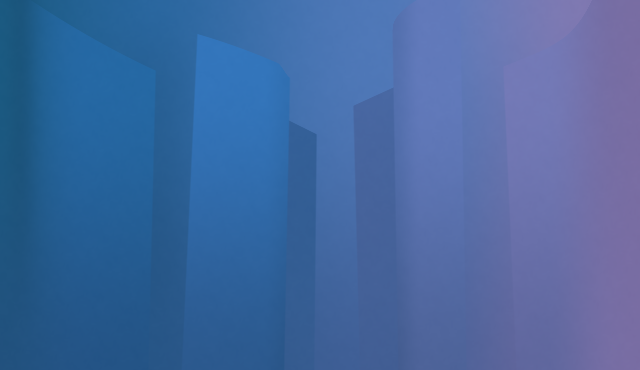
This background is drawn by a Shadertoy shader. Its source:

```glsl
// Coverage of the region where d is positive, softened over about one pixel
float cover(float d) {
    float w = 0.6 / iResolution.y;
    return smoothstep(-w, w, d);
}

// Upright sheet: each side is (x at the bottom, x at the top), roof is its height
float sheet(vec2 p, vec2 left, vec2 right, float roof) {
    float sides = cover(p.x - mix(left.x, left.y, p.y)) * cover(mix(right.x, right.y, p.y) - p.x);
    return sides * cover(roof - p.y);
}

// Four-stop horizontal ramp
vec3 ramp(float x, vec3 a, vec3 b, vec3 c, vec3 d) {
    vec3 col = mix(a, b, smoothstep(-0.05, 0.25, x));
    col = mix(col, c, smoothstep(0.2, 0.6, x));
    return mix(col, d, smoothstep(0.58, 0.98, x));
}

// Faint uneven texture from layered sines
float mottle(vec2 q) {
    float sum = 0.0;
    for (int i = 0; i < 4; i++) {
        q = mat2(0.8, 0.6, -0.6, 0.8) * q * 1.6;
        sum += sin(q.x + 1.7 * sin(q.y)) * sin(q.y + 1.3 * sin(q.x));
    }
    return sum * 0.25;
}

void mainImage(out vec4 fragColor, in vec2 fragCoord) {
    vec2 p = fragCoord / iResolution.xy;

    // Backdrop: teal through blue to mauve, deeper toward the floor
    vec3 sky = ramp(p.x, vec3(0.10, 0.35, 0.50), vec3(0.16, 0.40, 0.62),
                    vec3(0.31, 0.47, 0.72), vec3(0.49, 0.46, 0.68));
    vec3 ground = ramp(p.x, vec3(0.13, 0.315, 0.49), vec3(0.15, 0.33, 0.52),
                       vec3(0.25, 0.37, 0.585), vec3(0.45, 0.41, 0.62));
    vec3 col = mix(ground, sky, smoothstep(-0.1, 0.85, p.y));
    col += vec3(0.03, 0.015, 0.015) * smoothstep(0.65, 1.0, p.y) * smoothstep(0.6, 0.75, p.x) * smoothstep(1.0, 0.85, p.x);

    // Shadowed gap beside the wide left sheet
    float gap = smoothstep(0.34, 0.24, p.x) * smoothstep(0.1, 0.22, p.x);
    col *= 1.0 - 0.06 * gap * smoothstep(0.0, 0.4, p.y) * smoothstep(1.0, 0.75, p.y);

    // Wide left sheet, dissolving into the teal shadow
    float d = max(0.2435 - p.x, 0.0);
    float m = sheet(p, vec2(-0.1), vec2(0.232, 0.246), 0.809 + 0.8 * d + 0.9 * d * d);
    vec3 tint = mix(vec3(0.14, 0.325, 0.52), vec3(0.145, 0.41, 0.645), smoothstep(-0.1, 0.85, p.y));
    col = mix(col, tint, m * smoothstep(0.01, 0.14, p.x));
    col *= 1.0 - 0.08 * exp(-pow((p.x - 0.035) / 0.022, 2.0)) * smoothstep(0.0, 0.7, p.y);

    // Narrow sheets at the back, sinking into the haze below
    float haze = mix(0.5, 1.0, smoothstep(0.0, 0.45, p.y));
    m = sheet(p, vec2(0.42), vec2(0.491, 0.497), 0.673 - 0.86 * (p.x - 0.453));
    tint = mix(vec3(0.19, 0.35, 0.55), vec3(0.21, 0.39, 0.62), p.y);
    col = mix(col, tint, m * haze);
    m = sheet(p, vec2(0.5625, 0.548), vec2(0.65), 0.714 + 0.79 * (p.x - 0.552));
    tint = mix(vec3(0.26, 0.36, 0.565), vec3(0.29, 0.42, 0.66), p.y);
    col = mix(col, tint, m * haze);

    // Bright blue sheet with a curled right corner
    d = p.x - 0.3086;
    m = sheet(p, vec2(0.284, 0.311), vec2(0.444, 0.4555),
              0.908 - 0.5 * d - d * d - 0.025 * smoothstep(0.125, 0.145, d));
    tint = mix(vec3(0.17, 0.345, 0.55), vec3(0.20, 0.46, 0.735), smoothstep(-0.1, 0.85, p.y));
    tint *= 1.0 - 0.05 * smoothstep(0.41, 0.455, p.x);
    col = mix(col, tint, m);

    // Tall periwinkle sheet, shaded where it bends on the left
    d = max(p.x - 0.6133, 0.0);
    m = sheet(p, vec2(0.6224, 0.6125), vec2(0.729, 0.719), 0.92 + 0.41 * sqrt(d));
    tint = mix(vec3(0.30, 0.385, 0.595), vec3(0.38, 0.475, 0.73), smoothstep(-0.1, 0.8, p.y));
    tint = mix(tint, tint * vec3(0.85, 0.92, 0.93), 1.0 - smoothstep(0.612, 0.66, p.x));
    col = mix(col, tint, m);

    // Wide right sheet, turning mauve as it curves away
    d = max(p.x - 0.7865, 0.0);
    m = sheet(p, vec2(0.807, 0.782), vec2(1.1), 0.82 + 0.7 * d + 0.09 * pow(7.1 * d, 5.0));
    tint = mix(vec3(0.37, 0.40, 0.615), vec3(0.45, 0.475, 0.715), smoothstep(-0.1, 0.8, p.y));
    tint = mix(tint, vec3(0.46, 0.43, 0.645), smoothstep(0.85, 0.96, p.x));
    col = mix(col, tint, m);
    col = mix(col, vec3(0.48, 0.425, 0.635), 0.6 * smoothstep(0.93, 1.0, p.x));

    col += 0.005 * mottle(p * vec2(52.0, 30.0));
    fragColor = vec4(col, 1.0);
}
```
